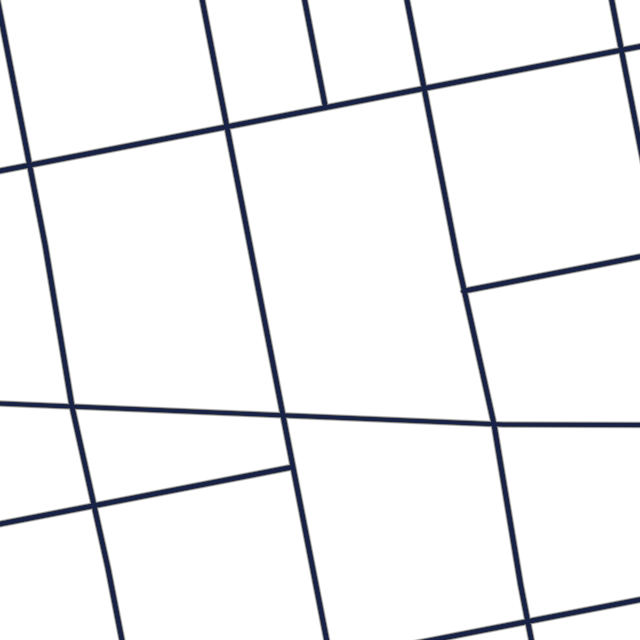
Reproduce this pattern procedurally as a Shadertoy shader.

```glsl
const vec3 PAPER = vec3(1.0);
const vec3 INK = vec3(0.09, 0.135, 0.275);
const float INK_GREY = 0.17;        // neutral tone the ink fades through at its edge
const float HALF_WIDTH = 0.0046;
const float SOFTNESS = 0.0024;
const float TILT = 0.192;           // grid rotation in radians
const float COLUMN_START = 0.187;
const float COLUMN_STEP = 0.314;
const int COLUMN_COUNT = 4;
const float MAIN_ROW = 0.7195;
const float BEND = 0.007;           // sideways push of columns at the drifting line
const float BEND_REACH = 0.25;
const float DRIFT_THINNING = 0.0005;
const float FAR = 9.0;

// Rows: height, first column, last column
const int ROW_COUNT = 4;
const vec3 ROWS[ROW_COUNT] = vec3[ROW_COUNT](
    vec3(MAIN_ROW, -FAR, FAR),
    vec3(0.178, -FAR, 1.0),
    vec3(0.397, 2.0, FAR),
    vec3(-0.129, -FAR, FAR));

float columnAt(float index) {
    return COLUMN_START + COLUMN_STEP * index;
}

// Distance to a span along the first axis, placed at a height on the second
float spanDistance(vec2 p, float height, float from, float to) {
    return length(vec2(p.x - clamp(p.x, from, to), p.y - height));
}

// Height of the nearly level line that crosses the grid
float driftHeight(float x) {
    return max(0.3695 - 0.0418 * x, 0.339 - 0.003 * x);
}

float networkDistance(vec2 p) {
    float c = cos(TILT), s = sin(TILT);
    vec2 grid = vec2(c * p.x + s * p.y, c * p.y - s * p.x);
    float drift = p.y - driftHeight(p.x);
    float d = abs(drift) + DRIFT_THINNING;

    // Long columns, kinked where the drifting line meets them
    float kink = BEND * max(0.0, 1.0 - abs(drift) / BEND_REACH);
    for (int i = 0; i < COLUMN_COUNT; i++) {
        float index = float(i);
        float push = kink * clamp(index - 1.0, -1.0, 1.0);
        d = min(d, abs(grid.x - columnAt(index) - push));
    }

    // Half-step column standing on the main row
    d = min(d, spanDistance(grid.yx, columnAt(1.5), MAIN_ROW, FAR));

    // Rows, some ending at a column
    for (int i = 0; i < ROW_COUNT; i++) {
        vec3 row = ROWS[i];
        d = min(d, spanDistance(grid, row.x, columnAt(row.y), columnAt(row.z)));
    }
    return d;
}

void mainImage(out vec4 fragColor, in vec2 fragCoord) {
    vec2 p = fragCoord / iResolution.y;
    float soft = max(SOFTNESS, 0.75 / iResolution.y);
    float fade = smoothstep(HALF_WIDTH - soft, HALF_WIDTH + soft, networkDistance(p));

    // Navy core, neutral grey fringe, white ground
    vec3 fringe = mix(vec3(INK_GREY), PAPER, fade);
    vec3 color = mix(INK, fringe, smoothstep(0.0, 0.25, fade));
    fragColor = vec4(color, 1.0);
}
```
